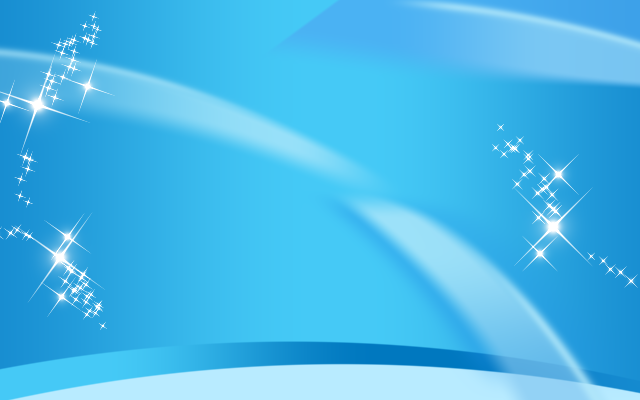
Give the GLSL for this background, as a Shadertoy shader.

```glsl
const float ASPECT = 1.6;
const vec3 EDGE_BLUE  = vec3(0.08, 0.54, 0.81);
const vec3 SKY_BLUE   = vec3(0.27, 0.79, 0.965);
const vec3 PANEL_BLUE = vec3(0.30, 0.66, 0.95);
const vec3 SHADE_BLUE = vec3(0.13, 0.56, 0.90);
const vec3 DEEP_BLUE  = vec3(0.00, 0.47, 0.75);
const vec3 ICE        = vec3(0.72, 0.92, 1.00);
const vec3 PALE       = vec3(0.70, 0.91, 0.98);
const vec3 VEIL       = vec3(0.50, 0.77, 0.94);
const float RIDGE_WIDTH = 0.012;
const float RAY_WIDTH = 0.025;

float band(float x, float width) {
    x /= width;
    return exp(-x * x);
}

vec2 hash2(float n) {
    return fract(sin(vec2(n * 12.99, n * 78.23 + 4.1)) * 4375.85) * 2.0 - 1.0;
}

// Four tapered rays around a glowing core
float star(vec2 p, float size, float angle) {
    float c = cos(angle), s = sin(angle);
    vec2 q = abs(mat2(c, -s, s, c) * p);
    vec2 taper = max(1.0 - q / size, 0.0);
    vec2 width = RAY_WIDTH * size * taper + 0.0015;
    vec2 rays = (1.0 - smoothstep(vec2(0.0), width, q.yx)) * sqrt(taper);
    float r = length(p);
    return max(rays.x, rays.y) + band(r, size * 0.12) + 0.35 * band(r, size * 0.3);
}

// A large star with two companions, placed relative to it
float cluster(vec2 p, vec2 centre, float angle, vec2 first, vec2 second) {
    p -= centre;
    return star(p, 0.14, angle) + star(p - first, 0.073, angle)
         + star(p - second, 0.063, angle);
}

// Small stars scattered along a quadratic curve, shrinking to its end
float trail(vec2 p, vec2 a, vec2 b, vec2 c, int count, float spread, float angle) {
    float light = 0.0;
    for (int i = 0; i < count; i++) {
        float t = (float(i) + 0.5) / float(count);
        vec2 pos = mix(mix(a, b, t), mix(b, c, t), t);
        pos += spread * hash2(float(i) + 17.0 * a.x);
        light += star(p - pos, mix(0.025, 0.013, t), angle);
    }
    return light;
}

vec3 upperPanel(vec3 col, vec2 p) {
    vec2 q = p - vec2(0.698, 0.892);
    float side = dot(q, vec2(0.595, -0.804));
    float low = q.y + 0.17 * q.x - 0.06 * q.x * q.x;
    float soft = mix(0.05, 0.012, smoothstep(0.9, 1.6, p.x));
    float mask = smoothstep(-0.003, 0.006, side) * smoothstep(-soft, soft, low);
    col = mix(col, PANEL_BLUE, 0.7 * mask);

    float t = max(p.x - 1.0, 0.0);
    float ridge = p.y - (0.994 - 0.06 * t - 0.2 * t * t);
    float fade = smoothstep(0.95, 1.4, p.x);
    float fill = mask * smoothstep(0.015, -0.02, ridge);
    col = mix(col, PALE, 0.5 * fill * fade);
    return mix(col, PALE, 0.75 * band(ridge, RIDGE_WIDTH) * smoothstep(0.95, 1.15, p.x));
}

vec3 leftRibbon(vec3 col, vec2 p) {
    float top = 0.869 - 0.086 * p.x - 0.249 * p.x * p.x - p.y;
    float low = p.y - 0.74 + 0.02 * p.x + 0.24 * p.x * p.x;
    float fill = smoothstep(-0.015, 0.02, top) * smoothstep(-0.03, 0.035, low);
    float strength = mix(0.25, 0.75, smoothstep(0.0, 0.7, p.x));
    strength *= 1.0 - smoothstep(0.72, 1.02, p.x);
    col = mix(col, PALE, fill * strength);
    float shine = 0.6 * band(top, RIDGE_WIDTH) * (1.0 - smoothstep(0.35, 0.8, p.x));
    return mix(col, PALE, shine);
}

vec3 floorArcs(vec3 col, vec2 p) {
    float aa = 1.0 / iResolution.y;
    vec2 q = p.x - vec2(0.729, 0.854);
    vec2 arcs = vec2(0.146, 0.0896) - 0.13 * q * q;
    vec2 cover = smoothstep(-aa, aa, arcs - p.y);
    vec3 stripe = mix(SKY_BLUE, DEEP_BLUE, smoothstep(0.25, 0.95, p.x));
    stripe = mix(stripe, EDGE_BLUE, smoothstep(1.2, 1.6, p.x));
    return mix(mix(col, stripe, cover.x), ICE, cover.y);
}

vec3 rightRibbon(vec3 col, vec2 p) {
    float d = max(0.531 - p.y, 0.0);
    float start = smoothstep(0.0, 0.08, d);
    float right = 0.7 * (0.81 + 0.945 * sqrt(d) - p.x);
    float left = 0.7 * (p.x - 0.81 - 1.32 * d + 0.82 * d * d);
    float shade = band(left + 0.01, 0.03) + 0.6 * band(right + 0.02, 0.06);
    col = mix(col, SHADE_BLUE, 0.35 * shade * start * smoothstep(0.0, 0.15, p.y));
    float fill = smoothstep(-0.025, 0.03, right) * smoothstep(-0.015, 0.035, left);
    float depth = smoothstep(0.15, 0.5, d);
    col = mix(col, mix(PALE, VEIL, depth), fill * start * mix(0.8, 0.65, depth));
    return mix(col, PALE, 0.75 * band(right - 0.005, RIDGE_WIDTH) * smoothstep(0.1, 0.35, d));
}

void mainImage(out vec4 fragColor, in vec2 fragCoord) {
    vec2 p = fragCoord / iResolution.xy * vec2(ASPECT, 1.0);

    // Backdrop and folded light
    vec3 col = mix(EDGE_BLUE, SKY_BLUE, smoothstep(-0.15, 0.8, p.x) * smoothstep(1.75, 0.9, p.x));
    col = rightRibbon(floorArcs(leftRibbon(upperPanel(col, p), p), p), p);

    // Star clusters and their trails
    float light = cluster(p, vec2(0.094, 0.738), -0.33, vec2(0.125, 0.046), vec2(-0.077, 0.004));
    light += cluster(p, vec2(1.383, 0.433), 0.785, vec2(0.013, 0.131), vec2(-0.033, -0.067));
    light += 0.9 * cluster(p, vec2(0.15, 0.356), -0.62, vec2(0.019, 0.052), vec2(0.004, -0.098));
    light += trail(p, vec2(0.14, 0.77), vec2(0.18, 0.88), vec2(0.24, 0.95), 22, 0.032, -0.33);
    light += trail(p, vec2(0.08, 0.63), vec2(0.05, 0.55), vec2(0.055, 0.475), 6, 0.018, -0.33);
    light += trail(p, vec2(1.37, 0.47), vec2(1.33, 0.57), vec2(1.26, 0.67), 22, 0.032, 0.785);
    light += trail(p, vec2(1.59, 0.29), vec2(1.54, 0.33), vec2(1.47, 0.375), 5, 0.012, 0.785);
    light += trail(p, vec2(0.17, 0.32), vec2(0.2, 0.26), vec2(0.26, 0.2), 20, 0.026, -0.62);
    light += trail(p, vec2(0.0, 0.425), vec2(0.03, 0.42), vec2(0.08, 0.395), 5, 0.015, -0.62);
    fragColor = vec4(mix(col, vec3(1.0), clamp(light, 0.0, 1.0)), 1.0);
}
```
